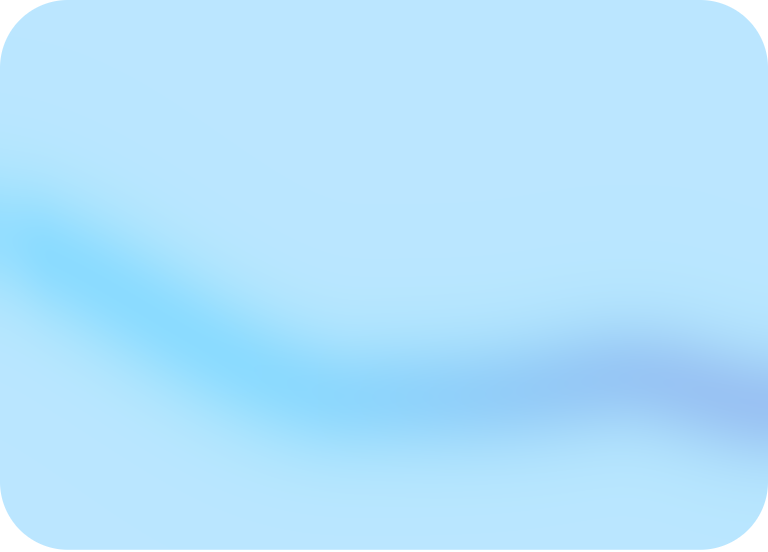
This background is drawn by a Shadertoy shader. Its source:

```glsl
// A pale blue rounded card crossed by a soft, blurred ribbon of light.
// The ribbon is a Gaussian glow around a smooth height curve; its colour
// runs from cyan to periwinkle, with a wider faint halo beneath it.

#define CARD_COLOR   vec3(0.732, 0.902, 1.000)
#define PAGE_COLOR   vec3(1.0)
#define CYAN         vec3(0.545, 0.860, 1.000)
#define PERIWINKLE   vec3(0.602, 0.762, 0.952)
#define HALO_COLOR   vec3(0.690, 0.906, 0.992)
#define CORNER       0.123
#define BOTTOM_GAP   0.004
#define RIBBON_WIDTH 0.072
#define HALO_WIDTH   0.125

// Signed distance to a box with rounded corners.
float roundedBox(vec2 p, vec2 halfSize, float radius) {
    vec2 q = abs(p) - halfSize + radius;
    return length(max(q, 0.0)) + min(max(q.x, q.y), 0.0) - radius;
}

// Unit-height Gaussian falloff.
float gaussian(float d, float width) {
    float t = d / width;
    return exp(-0.5 * t * t);
}

// Height of the ribbon's centre line, with u from 0 to 1 across the card.
float ribbonHeight(float u) {
    float descent = mix(0.590, 0.280, smoothstep(-0.086, 0.475, u));
    float crest = 0.036 * exp(-pow(abs(u - 0.827) / 0.144, 2.0));
    float tail = 0.022 * smoothstep(0.79, 1.0, u);
    return descent + crest - tail;
}

void mainImage(out vec4 fragColor, in vec2 fragCoord) {
    float aspect = iResolution.x / iResolution.y;
    vec2 p = fragCoord / iResolution.y;
    float u = p.x / aspect;

    // Approximate perpendicular distance to the centre line.
    float stepU = 0.01;
    float slope = (ribbonHeight(u + stepU) - ribbonHeight(u - stepU))
                / (2.0 * stepU * aspect);
    float d = (p.y - ribbonHeight(u)) / sqrt(1.0 + slope * slope);

    // Halo first, then the denser ribbon, slightly faded at the left edge.
    vec3 ribbonColor = mix(CYAN, PERIWINKLE, smoothstep(0.25, 1.0, u));
    float strength = mix(0.78, 1.0, smoothstep(0.0, 0.07, u));
    vec3 color = mix(CARD_COLOR, HALO_COLOR, 0.75 * gaussian(d, HALO_WIDTH));
    color = mix(color, ribbonColor, strength * gaussian(d, RIBBON_WIDTH));

    // Rounded card with an edge smoothed over one pixel.
    vec2 halfSize = 0.5 * vec2(aspect, 1.0 - BOTTOM_GAP);
    vec2 center = vec2(0.5 * aspect, 0.5 * (1.0 + BOTTOM_GAP));
    float edge = roundedBox(p - center, halfSize, CORNER);
    float outside = clamp(0.5 + edge * iResolution.y, 0.0, 1.0);
    fragColor = vec4(mix(color, PAGE_COLOR, outside), 1.0);
}
```
